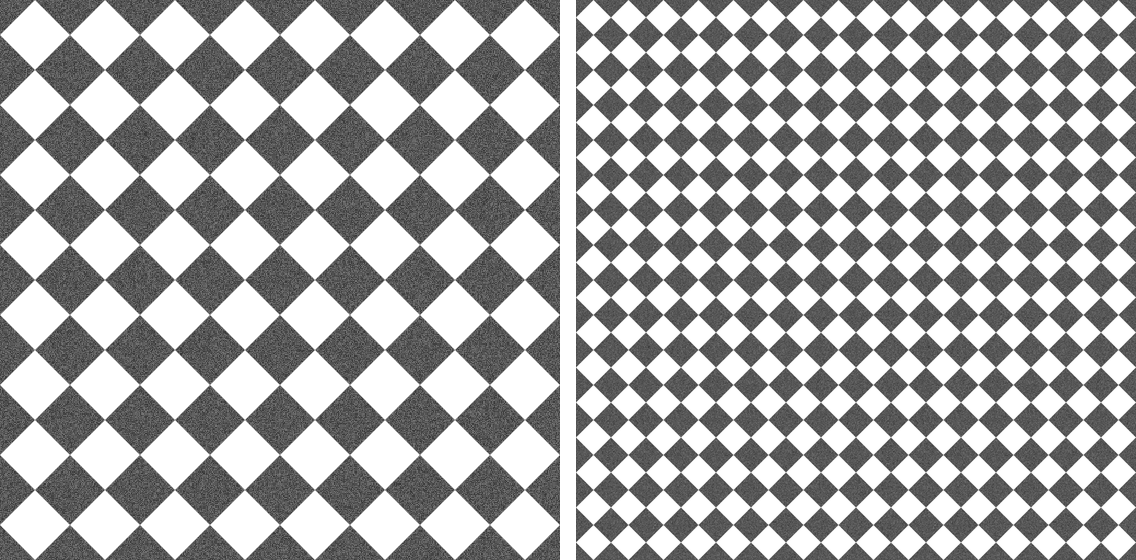
Left: one tile. Right: repeated 2 by 2.
This pattern is drawn by a WebGL 1 fragment shader. Its source:

```glsl
precision highp float;

// Diagonal checkerboard: eight by eight white diamonds on charcoal.
// Each diamond is a Manhattan distance in a repeated cell; the charcoal
// carries a fine random grain on a whole-number grid, so it tiles.

uniform vec2 u_resolution;

float hash(vec2 p) {
  vec3 q = fract(vec3(p.xyx) * 0.1031);
  q += dot(q, q.yzx + 33.33);
  return fract((q.x + q.y) * q.z);
}

// Signed distance to the diamond that touches all four cell sides.
float diamond(vec2 cell) {
  vec2 p = abs(cell - 0.5);
  return (p.x + p.y - 0.5) * 0.7071;
}

// Sum of two hashes: centred grain with few extremes, from -1 to 1.
float grain(vec2 uv) {
  vec2 speck = mod(floor(uv * 512.0), 512.0);
  return hash(speck) + hash(speck + vec2(631.0, 877.0)) - 1.0;
}

void main() {
  vec2 uv = gl_FragCoord.xy / u_resolution;
  float repeats = 8.0;

  // Speckled charcoal ground
  vec3 charcoal = vec3(0.34 + 0.14 * grain(uv));

  // Plain white diamonds with an edge one pixel wide
  float pixel = repeats / min(u_resolution.x, u_resolution.y);
  float edge = diamond(fract(uv * repeats));
  float white = 1.0 - smoothstep(-0.6 * pixel, 0.6 * pixel, edge);

  gl_FragColor = vec4(mix(charcoal, vec3(1.0), white), 1.0);
}
```
